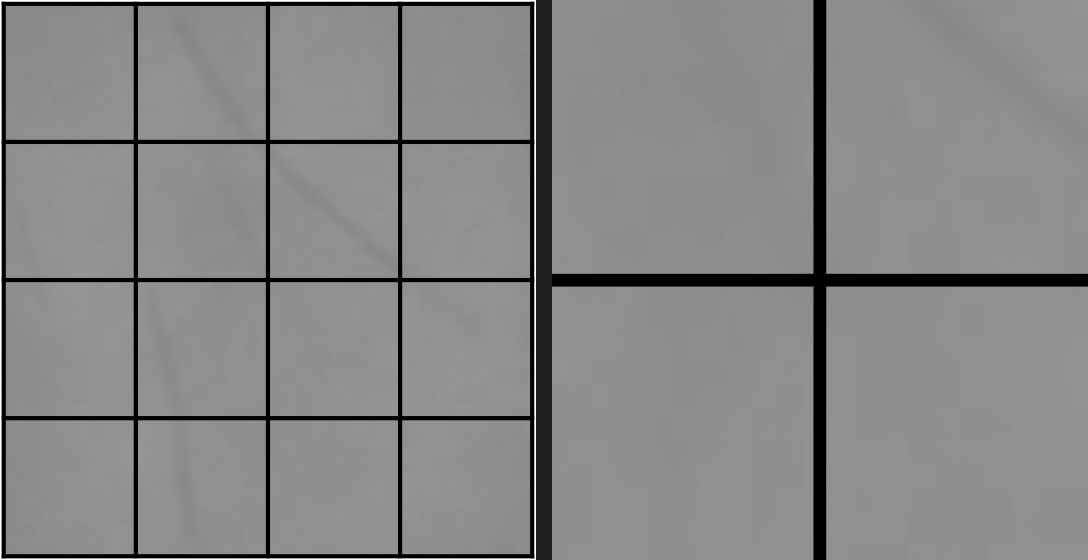
Left: the whole. Right: its middle third, enlarged.
This texture is drawn by a WebGL 1 fragment shader. Its source:

```glsl
precision highp float;
// A four by four grid of black rules over softly mottled grey with faint creases.
uniform vec2 u_resolution;

float hash(vec2 p) {
  vec3 q = fract(vec3(p.xyx) * 0.1031);
  q += dot(q, q.yzx + 33.33);
  return fract((q.x + q.y) * q.z);
}

float valueNoise(vec2 p) {
  vec2 i = floor(p), f = fract(p);
  f = f * f * (3.0 - 2.0 * f);
  return mix(mix(hash(i), hash(i + vec2(1.0, 0.0)), f.x),
             mix(hash(i + vec2(0.0, 1.0)), hash(i + 1.0), f.x), f.y);
}

// Cloudy noise centred on zero
float clouds(vec2 p) {
  float sum = 0.0, amplitude = 0.5;
  for (int i = 0; i < 4; i++) {
    sum += amplitude * (valueNoise(p) - 0.5);
    p = mat2(1.6, 1.2, -1.2, 1.6) * p + 17.3;
    amplitude *= 0.5;
  }
  return sum;
}

// Soft fold from a to b: dark along the line, slightly light on its left side
float crease(vec2 p, vec2 a, vec2 b, float width) {
  vec2 along = b - a, rel = p - a;
  float t = clamp(dot(rel, along) / dot(along, along), 0.0, 1.0);
  float dist = length(rel - along * t) / width;
  float side = (rel.x * along.y - rel.y * along.x) / (length(along) * width);
  return exp(-dist * dist) * (0.7 - 0.6 * clamp(side, -1.0, 1.0));
}

float greySurface(vec2 p) {
  // Broad mottling, elongated vertically, darker toward the upper corners
  float tone = 0.567 + 0.05 * clouds(p * vec2(5.0, 3.5) + 4.0);
  tone += 0.018 * clouds(p * vec2(17.0, 11.0) + 31.0);
  tone -= 0.04 * smoothstep(0.35, 0.75, length((p - vec2(0.48, 0.45)) * vec2(1.0, 0.9)));

  // Compression-like square patches
  vec2 tile = floor(p * 64.0);
  tone += 0.006 * (hash(tile) - 0.5) + 0.008 * (hash(floor(tile / 2.0) + 90.0) - 0.5);

  // Long diagonal fold and fainter steep ones
  vec2 w = p + 0.018 * vec2(clouds(p * 9.0), clouds(p * 9.0 + 50.0));
  float folds = crease(w, vec2(0.32, 0.95), vec2(0.43, 0.765), 0.022);
  folds = max(folds, crease(w, vec2(0.43, 0.765), vec2(0.70, 0.515), 0.016));
  folds = max(folds, 0.7 * crease(w, vec2(0.70, 0.515), vec2(0.84, 0.41), 0.028));
  folds = max(folds, 0.9 * crease(w, vec2(0.265, 0.47), vec2(0.31, 0.27), 0.018));
  folds = max(folds, 0.8 * crease(w, vec2(0.31, 0.27), vec2(0.335, 0.05), 0.02));
  folds = max(folds, 0.5 * crease(w, vec2(0.37, 0.72), vec2(0.46, 0.50), 0.02));
  folds = max(folds, 0.5 * crease(w, vec2(0.03, 0.62), vec2(0.07, 0.46), 0.014));
  return tone - 0.035 * folds;
}

void main() {
  vec2 p = gl_FragCoord.xy / u_resolution.y;
  float pixel = 1.0 / u_resolution.y;

  // Distance to the nearest rule, and to the outside of the frame
  vec2 cell = vec2(0.2360, 0.2467);
  vec2 q = p - 0.0065;
  vec2 toRule = abs(mod(q + 0.5 * cell, cell) - 0.5 * cell);
  float rule = min(toRule.x, toRule.y) - 0.0038;
  vec2 beyond = abs(q - 2.0 * cell) - 2.0 * cell;
  float outside = max(beyond.x, beyond.y) - 0.0038;

  float shade = greySurface(p);
  shade = mix(shade, 0.0, 1.0 - smoothstep(-0.6 * pixel, 0.6 * pixel, rule));
  shade = mix(shade, 1.0, smoothstep(-0.6 * pixel, 0.6 * pixel, outside));
  gl_FragColor = vec4(vec3(shade), 1.0);
}
```
